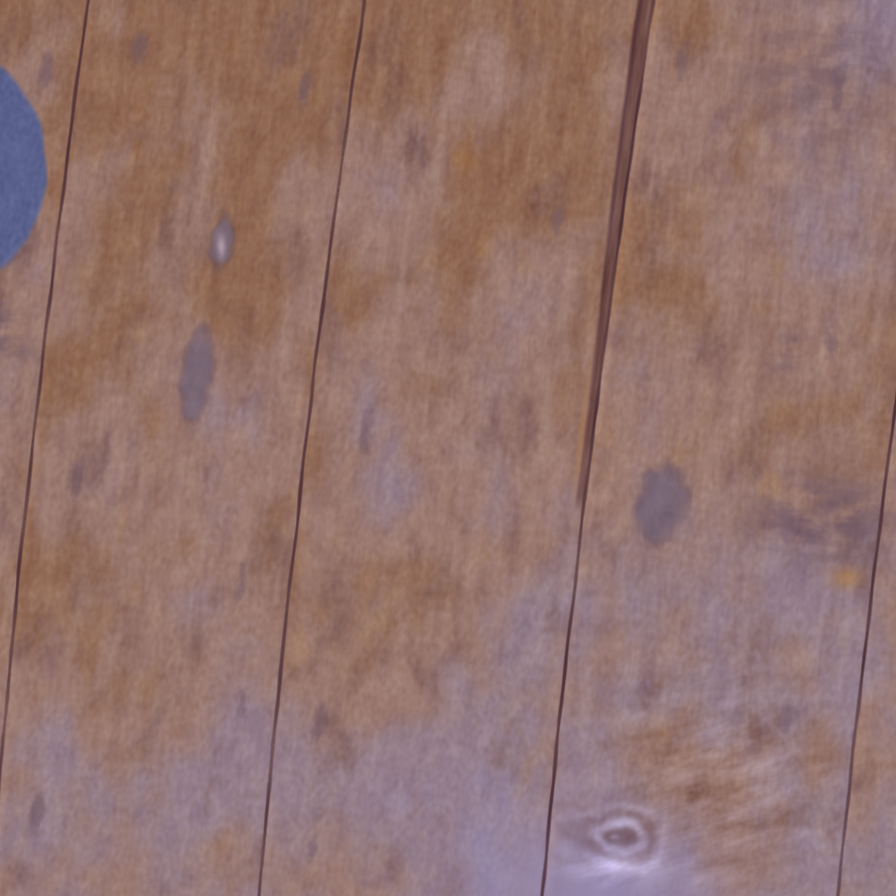
Write a three.js fragment shader that draws this texture.

```glsl
// Worn, slightly slanted wooden floor planks with dark seams, dents and a glossy knot.
varying vec2 vUv;

vec2 hash2(vec2 p) {
  p = vec2(dot(p, vec2(127.1, 311.7)), dot(p, vec2(269.5, 183.3)));
  return fract(sin(p) * 43758.55) * 2.0 - 1.0;
}

// Gradient noise, roughly -0.7 to 0.7
float noise(vec2 p) {
  vec2 i = floor(p), f = fract(p);
  vec2 u = f * f * f * (f * (f * 6.0 - 15.0) + 10.0);
  float a = dot(hash2(i), f);
  float b = dot(hash2(i + vec2(1, 0)), f - vec2(1, 0));
  float c = dot(hash2(i + vec2(0, 1)), f - vec2(0, 1));
  float d = dot(hash2(i + vec2(1, 1)), f - vec2(1, 1));
  return mix(mix(a, b, u.x), mix(c, d, u.x), u.y);
}

float fbm(vec2 p) {
  float sum = 0.0, amp = 0.6;
  for (int i = 0; i < 4; i++) {
    sum += amp * noise(p);
    p = p * 2.03 + 17.3;
    amp *= 0.55;
  }
  return sum;
}

// Soft round falloff
float glow(vec2 p, vec2 center, vec2 radius) {
  vec2 q = (p - center) / radius;
  return exp(-dot(q, q));
}

// Rough, soft-edged dent that leans with the boards
float dent(vec2 p, vec2 center, vec2 radius) {
  vec2 q = p - center;
  q.x -= 0.12 * q.y;
  return 1.0 - smoothstep(0.6, 1.15, length(q / radius) + 0.4 * noise(p * 50.0));
}

void main() {
  vec2 uv = vUv;
  float y = uv.y;

  // Seams: narrow cracks, with a wide open gap along the upper part of the third
  float plank = 0.0, crack = 0.0, gap = 0.0, gapLine = 0.0, lip = 0.0, ochre = 0.0;
  for (int i = 0; i < 4; i++) {
    float k = float(i);
    float seamX = -0.012 + 0.294 * k + 0.0072 * k * k + (0.111 + 0.007 * k) * y - 0.03 * y * (1.0 - y);
    float x = uv.x - seamX + 0.002 * noise(vec2(k * 7.3 + 0.4, y * 13.0));
    float width = 0.0014 + 0.0016 * noise(vec2(k * 3.1 + 0.7, y * 30.0));
    float open = k == 2.0 ? smoothstep(0.425, 0.45, y) : 0.0;
    float strength = 0.8 + 0.6 * noise(vec2(k + 0.5, y * 14.0));
    plank += smoothstep(-0.001, 0.001, x);
    crack = max(crack, strength * (1.0 - smoothstep(width * 0.3, width + 0.0018, abs(x))));
    float gapWidth = 0.005 + 0.004 * smoothstep(0.5, 1.0, y);
    gap = max(gap, open * (1.0 - smoothstep(gapWidth - 0.003, gapWidth + 0.002, abs(x + gapWidth))));
    gapLine += open * glow(vec2(x, 0), vec2(-1.6 * gapWidth, 0), vec2(0.0025, 1));
    ochre += open * glow(vec2(x, y), vec2(-0.013, 0.52), vec2(0.003, 0.07));
    lip = max(lip, (0.4 + 0.6 * open) * smoothstep(0.0, 0.004, x) * (1.0 - smoothstep(0.004, 0.013, x)));
  }

  // Wood tone: brown at the upper left, violet sheen toward the bottom and top right
  vec2 grain = vec2(uv.x - 0.12 * y + plank * 3.7, y);
  float cloud = fbm(grain * vec2(7.0, 4.5));
  float sheen = 0.47 - 0.62 * (y - 0.5) + 0.2 * (uv.x - 0.5) + 1.15 * cloud;
  sheen += 0.9 * glow(uv, vec2(1.02, 1.02), vec2(0.18, 0.13));
  vec3 color = mix(vec3(0.56, 0.405, 0.325), vec3(0.60, 0.47, 0.435), smoothstep(0.15, 0.48, sheen));
  color = mix(color, vec3(0.58, 0.49, 0.535), smoothstep(0.5, 0.88, sheen));
  color = mix(color, vec3(0.58, 0.53, 0.67), smoothstep(0.9, 1.4, sheen));
  float patches = smoothstep(0.05, 0.42, fbm(grain * vec2(17.0, 9.0) + 31.0));
  color = mix(color, vec3(0.47, 0.345, 0.335), 0.65 * patches);

  // Fibres and mottled fine grain
  float streak = fbm(grain * vec2(75.0, 9.0));
  float mottle = fbm(grain * vec2(46.0, 28.0));
  float speck = noise(grain * vec2(170.0, 120.0));
  color += streak * vec3(0.07, 0.075, 0.07) * (0.5 + 0.9 * y);
  color += mottle * vec3(0.085, 0.09, 0.06) + speck * vec3(0.045, 0.05, 0.065);
  color += vec3(0.03, 0.01, -0.05) * smoothstep(0.15, 0.5, fbm(grain * vec2(16.0, 9.0) + 5.0));

  // Scattered small dents
  vec2 cell = grain * vec2(9.0, 7.0);
  vec2 fleck = (fract(cell) - 0.5 - 0.25 * hash2(floor(cell))) * vec2(12.0, 5.0);
  float flecks = step(0.45, hash2(floor(cell) + 9.0).x) * (1.0 - smoothstep(0.1, 1.1, length(fleck) + 1.8 * mottle));
  color = mix(color, vec3(0.43, 0.34, 0.39), 0.5 * flecks);

  // Dark smears across the right plank and the left edge
  float smear = glow(uv, vec2(0.92, 0.42), vec2(0.08, 0.05)) + 0.6 * glow(uv, vec2(0.92, 0.92), vec2(0.09, 0.1));
  smear += 0.6 * glow(uv, vec2(0.88, 0.6), vec2(0.03)) + glow(uv, vec2(0.01, 0.63), vec2(0.035, 0.03));
  smear *= smoothstep(-0.25, 0.25, fbm(uv * vec2(16.0, 30.0) + 2.0));
  color = mix(color, vec3(0.41, 0.32, 0.38), 0.85 * clamp(smear, 0.0, 1.0));
  color = mix(color, vec3(0.68, 0.48, 0.26), 0.6 * glow(uv, vec2(0.945, 0.355), vec2(0.018, 0.012)));

  // Large dents with a shaded left side
  float dents = max(dent(uv, vec2(0.22, 0.58), vec2(0.019, 0.058)), dent(uv, vec2(0.738, 0.437), vec2(0.03, 0.047)));
  dents = max(dents, dent(uv, vec2(0.248, 0.73), vec2(0.015, 0.032)));
  vec3 dentColor = mix(vec3(0.36, 0.27, 0.31), vec3(0.46, 0.39, 0.45), dents);
  color = mix(color, dentColor + 0.1 * mottle, 0.9 * dents);
  color += 0.22 * glow(uv, vec2(0.247, 0.725), vec2(0.005, 0.012));

  // Glossy knot with broken rings and rippled highlights
  vec2 knot = (uv - vec2(0.684, 0.066)) * vec2(1.0, 1.7);
  float ring = length(knot) + 0.03 * noise(uv * 19.0) + 0.01 * noise(uv * 60.0);
  float ripple = sin(ring * 170.0 - 2.5) * exp(-ring * ring * 330.0);
  float waves = fbm(vec2(uv.x * 11.0 + y * 8.0, y * 42.0 - uv.x * 14.0));
  float waveArea = glow(uv, vec2(0.81, 0.12), vec2(0.12, 0.13)) * smoothstep(2.5, 3.0, plank);
  color = mix(color, vec3(0.59, 0.54, 0.70), 0.8 * glow(uv, vec2(0.66, 0.0), vec2(0.14, 0.085)));
  color += vec3(0.12, 0.14, 0.18) * (ripple * (0.7 + waves) + 1.8 * waveArea * waves);
  color += vec3(0.22, 0.23, 0.26) * glow(uv, vec2(0.69, 0.033), vec2(0.045, 0.014)) * (0.8 + 2.0 * waves);

  // Seams on top of the wood
  color += lip * vec3(0.045, 0.035, 0.02);
  color = mix(color, vec3(0.43, 0.29, 0.28) + 0.25 * streak, 0.85 * gap);
  color = mix(color, vec3(0.30, 0.19, 0.22), 0.6 * gapLine * smoothstep(0.5, 0.9, y));
  color = mix(color, vec3(0.64, 0.46, 0.32), 0.7 * clamp(ochre, 0.0, 1.0));
  color = mix(color, vec3(0.28, 0.17, 0.20), 0.9 * clamp(crack, 0.0, 1.0));

  // Blue-grey rounded object at the left edge
  vec2 blob = (uv - vec2(-0.03, 0.815)) / vec2(0.083, 0.122);
  float blobMask = 1.0 - smoothstep(0.94, 1.03, length(blob) + 0.1 * noise(uv * 22.0));
  color = mix(color, vec3(0.35, 0.38, 0.55) + 0.05 * (speck + mottle), blobMask);

  gl_FragColor = vec4(color, 1.0);
}
```
